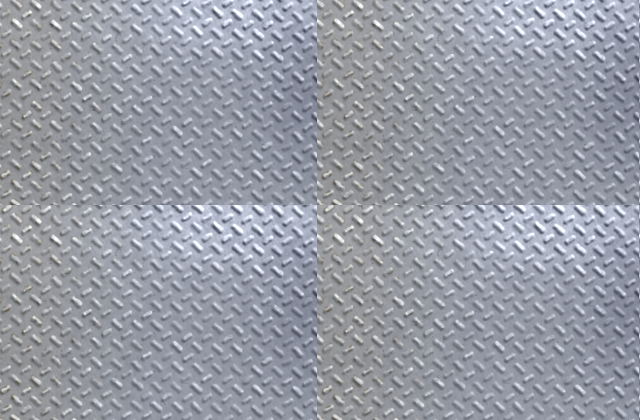
Reproduce this texture procedurally as a WebGL 1 fragment shader.

```glsl
precision highp float;
// Worn steel tread plate: a panel of crossed raised studs, repeated two by two with faint seams.
uniform vec2 u_resolution;

float hash(vec2 p) {
  vec3 q = fract(vec3(p.xyx) * 0.1031);
  q += dot(q, q.yzx + 33.33);
  return fract((q.x + q.y) * q.z);
}

float noise(vec2 p) {
  vec2 i = floor(p), f = fract(p);
  f = f * f * (3.0 - 2.0 * f);
  return mix(mix(hash(i), hash(i + vec2(1.0, 0.0)), f.x),
             mix(hash(i + vec2(0.0, 1.0)), hash(i + 1.0), f.x), f.y);
}

// Rounded stud in this cell, lying along dir, with a soft foot and uneven height
float stud(vec2 p, vec2 dir, float halfLength, float radius) {
  vec2 cell = floor(p), c = fract(p) - 0.5;
  c += 0.07 * (vec2(hash(cell), hash(cell + 41.0)) - 0.5);
  float d = length(c - dir * clamp(dot(c, dir), -halfLength, halfLength));
  return smoothstep(radius, 0.0, d) * (0.75 + 0.4 * hash(cell + 87.0));
}

// Two interleaved lattices of studs, leaning opposite ways
float plateHeight(vec2 p) {
  p += 0.05 * (vec2(noise(p * 5.0), noise(p * 5.0 + 23.0)) - 0.5);
  return max(stud(p, vec2(0.82, 0.57), 0.17, 0.19),
             stud(p + 0.5, vec2(0.77, -0.64), 0.20, 0.21));
}

void main() {
  // Panel coordinates: seams lie just off the middle of the canvas
  vec2 uv = gl_FragCoord.xy / u_resolution;
  vec2 t = fract((uv - vec2(0.495, 0.512)) / vec2(0.503, 0.512));

  // Sixteen stud columns per panel, the rows sinking slightly to the right
  vec2 p = t * vec2(16.0, 10.7) - 0.08;
  p.y += 0.045 * p.x;

  // Broad sheen: bright upper right, dull blue right edge, warm grey left
  vec2 g = (t - vec2(0.74, 0.97)) / vec2(0.36, 0.24);
  float glow = exp(-dot(g, g));
  vec2 s = (t - vec2(1.02, 0.55)) / vec2(0.18, 0.36);
  float shade = exp(-dot(s, s));
  float left = 1.0 - smoothstep(0.0, 0.6, t.x);
  vec3 color = mix(vec3(0.575, 0.595, 0.645), vec3(0.575, 0.58, 0.59), left);
  color += 0.04 * smoothstep(0.3, 1.0, t.y);
  color += glow * vec3(0.12, 0.13, 0.15) - shade * vec3(0.07, 0.07, 0.055);

  // Uneven polish, fine grain and short scratches
  float polish = noise(p * 1.7) + 0.6 * noise(p * 4.3 + 7.0) - 0.8;
  float grain = noise(p * 11.0) - 0.5;
  float scratch = noise(vec2(p.x + 0.4 * p.y, p.y * 0.16) * 13.0) - 0.5;
  color += polish * (0.03 + 0.09 * glow) + grain * (0.035 + 0.05 * glow) + scratch * 0.025;

  // Relief lit from the upper right, strongest under the sheen
  float height = plateHeight(p);
  float lit = height - plateHeight(p + vec2(0.05, 0.09));
  float contrast = 0.16 + 0.16 * glow + 0.04 * shade;
  float shadow = plateHeight(p + vec2(0.08, 0.13)) * (1.0 - height);
  color += lit * contrast * vec3(1.0, 1.0, 1.03);
  color -= shadow * (0.06 + 0.12 * glow + 0.05 * shade);

  // Polished crowns, rubbed unevenly
  float crown = smoothstep(0.4, 0.95, plateHeight(p - vec2(0.02, 0.03)));
  float rub = noise(p * 2.3 + 19.0) * (0.4 + 1.1 * noise(p * 8.0 + 3.0));
  color += crown * rub * (0.18 + 0.08 * left) * vec3(1.0, 1.0, 1.0 - 0.1 * left);

  // Brownish dirt along the stud edges, mostly at the left
  float rim = max(height * (1.0 - height) * 4.0, 0.0);
  float dirt = rim * smoothstep(0.5, 0.85, noise(p * 5.0 + 31.0));
  color -= dirt * (0.03 + 0.11 * left) * vec3(0.8, 1.0, 1.3);

  // Sparse dark pits
  float pit = smoothstep(0.90, 0.98, noise(p * 3.7 + 53.0));
  color -= pit * 0.12 * noise(p * 17.0);

  gl_FragColor = vec4(clamp(color, 0.0, 1.0), 1.0);
}
```
